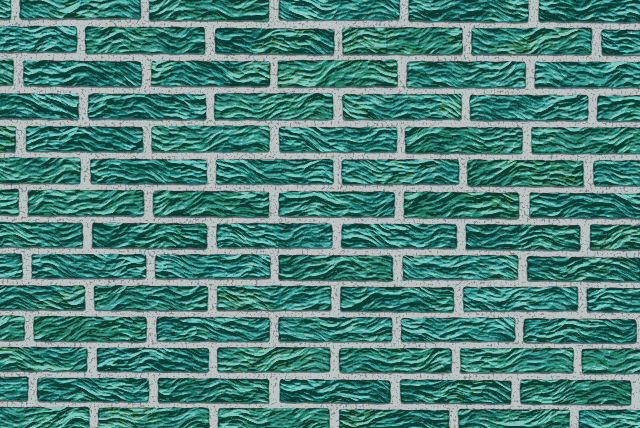
Reproduce this texture procedurally as a Shadertoy shader.

```glsl
const float FIRST_ROW = 0.0166;     // depth of the top row's centre, canvas heights
const float ROW_PITCH = 0.0786;     // row spacing at the top
const float ROW_SHRINK = 0.000332;  // perspective: spacing lost down the wall
const float MEAN_PITCH = 0.0735;
const float BRICK_PITCH = 0.3027;   // brick spacing in the top row
const float BRICK_SHRINK = 0.0017;  // spacing lost per row
const float ANCHOR_JOINT = 0.6406;  // joint shared by all even rows
const float TILT = 0.004;
const vec2 JOINT = vec2(0.155, 0.115);  // half joint widths, row units
const float CORNER = 0.07;
const float RELIEF_GAIN = 4.2;
const vec3 GLAZE_DARK = vec3(0.04, 0.23, 0.20);
const vec3 GLAZE_TEAL = vec3(0.08, 0.42, 0.40);
const vec3 GLAZE_GREEN = vec3(0.13, 0.47, 0.36);
const vec3 GLAZE_OLIVE = vec3(0.24, 0.45, 0.25);
const vec3 GLAZE_LIGHT = vec3(0.27, 0.64, 0.61);
const vec3 GLAZE_GLINT = vec3(0.62, 0.86, 0.83);
const vec3 MORTAR_LIGHT = vec3(0.74, 0.77, 0.77);
const vec3 MORTAR_DARK = vec3(0.49, 0.53, 0.54);
const vec3 MORTAR_SHADOW = vec3(0.17, 0.25, 0.25);

vec2 hash2(vec2 p) {
    vec3 a = fract(p.xyx * vec3(0.1031, 0.1030, 0.0973));
    a += dot(a, a.yzx + 33.33);
    return fract((a.xx + a.yz) * a.zy);
}

// Cellular noise: squared distance to the nearest scattered point
float cells(vec2 p) {
    vec2 id = floor(p), f = p - id;
    float nearest = 2.0;
    for (int j = -1; j <= 1; j++) {
        for (int i = -1; i <= 1; i++) {
            vec2 o = vec2(i, j);
            vec2 d = o + hash2(id + o) - f;
            nearest = min(nearest, dot(d, d));
        }
    }
    return nearest;
}

float waves(vec2 p) {
    return 0.5 * sin(p.x + 1.7 * sin(p.y)) + 0.3 * sin(2.3 * p.y + 1.3 * p.x)
         + 0.2 * sin(4.1 * p.x - 3.1 * p.y);
}

// Folded clay surface: stretched cells bent along sine curves
float relief(vec2 q, vec2 seed) {
    q.y += (seed.y - 0.5) * 0.35 * q.x;
    q.y += 0.16 * sin(q.x * 1.8 + seed.x * 6.28) + 0.05 * sin(q.x * 5.3 + seed.y * 9.0);
    q.x += 0.14 * sin(q.y * 7.0 + seed.x * 20.0);
    float folds = cells(q * vec2(1.5, 4.2) + seed * 40.0);
    float wrinkles = cells(q * vec2(4.0, 9.5) + seed * 70.0);
    return 0.6 * folds + 0.32 * wrinkles + 0.03 * sin(q.y * 24.0 + 5.0 * folds);
}

float roundedBox(vec2 p, vec2 halfSize) {
    vec2 d = abs(p) - halfSize + CORNER;
    return length(max(d, 0.0)) + min(max(d.x, d.y), 0.0) - CORNER;
}

vec3 glaze(vec2 q, vec2 seed, float edge) {
    const float STEP = 0.05;
    float height = relief(q, seed);
    float slope = relief(q + vec2(0.3, 1.0) * STEP, seed) - height;
    float patches = waves(q * vec2(1.6, 2.4) + seed * 30.0);
    float roughness = 0.75 + 0.6 * smoothstep(-0.4, 0.6, patches);
    float grain = cells(q * vec2(13.0, 17.0) + seed * 90.0) - 0.3;

    float tone = 0.54 + RELIEF_GAIN * roughness * slope + 0.22 * (seed.x - 0.5);
    tone += 0.25 * grain + 0.12 * patches;
    tone -= 0.35 * smoothstep(-0.08, 0.0, edge);

    float greenness = smoothstep(0.3, 0.9, seed.y + 0.35 * patches);
    vec3 body = mix(GLAZE_TEAL, GLAZE_GREEN, greenness);
    float olive = step(0.8, fract(seed.x * 7.0 + seed.y * 3.0));
    body = mix(body, GLAZE_OLIVE, olive * smoothstep(-0.2, 0.6, patches) * 0.8);

    vec3 color = mix(GLAZE_DARK, body, smoothstep(0.12, 0.42, tone));
    color = mix(color, mix(GLAZE_LIGHT, body, 0.3 * greenness), smoothstep(0.48, 0.76, tone));
    return mix(color, GLAZE_GLINT, 0.7 * smoothstep(0.88, 1.25, tone));
}

void mainImage(out vec4 fragColor, in vec2 fragCoord) {
    vec2 p = fragCoord / iResolution.y;
    float blur = 0.7 / (iResolution.y * MEAN_PITCH);

    // Row and column, with spacing that shrinks down the wall
    float depth = 1.0 - p.y - TILT * (p.x - 0.75);
    float disc = ROW_PITCH * ROW_PITCH - 4.0 * ROW_SHRINK * (depth - FIRST_ROW);
    float rowPos = (ROW_PITCH - sqrt(disc)) / (2.0 * ROW_SHRINK) + 0.5;
    float row = floor(rowPos);
    float pitch = BRICK_PITCH - BRICK_SHRINK * row;
    float colPos = (p.x - ANCHOR_JOINT) / pitch - 0.5 * mod(row, 2.0);
    float col = floor(colPos);
    vec2 seed = hash2(vec2(col + 31.0, row + 7.0));
    float brickLength = pitch / MEAN_PITCH;
    vec2 q = vec2((colPos - col - 0.5) * brickLength, rowPos - row - 0.5);

    // Brick outline with uneven edges
    vec2 halfSize = vec2(0.5 * brickLength, 0.5) - JOINT + 0.025 * (seed - 0.5);
    vec2 shifted = q + 0.04 * (seed.yx - 0.5);
    shifted.y += 0.015 * (seed.x - 0.5) * q.x;
    float wobble = 0.016 * waves(q * 7.0 + seed * 50.0);
    float edge = roundedBox(shifted, halfSize) + wobble;

    // Sandy mortar, shaded beneath each brick
    vec2 wall = p / MEAN_PITCH;
    float sand = cells(wall * 13.0) + 0.6 * cells(wall * 25.0 + 9.0);
    float stain = waves(wall * 1.7);
    vec3 color = mix(MORTAR_LIGHT, MORTAR_DARK, smoothstep(0.3, 1.0, sand + 0.12 * stain));
    float shade = roundedBox(shifted - vec2(0.0, 0.035), halfSize) + wobble;
    color = mix(color, MORTAR_SHADOW, 0.75 * (1.0 - smoothstep(-0.01, 0.045, shade)));

    color = mix(color, glaze(q, seed, edge), 1.0 - smoothstep(-blur, blur, edge));
    fragColor = vec4(color, 1.0);
}
```
